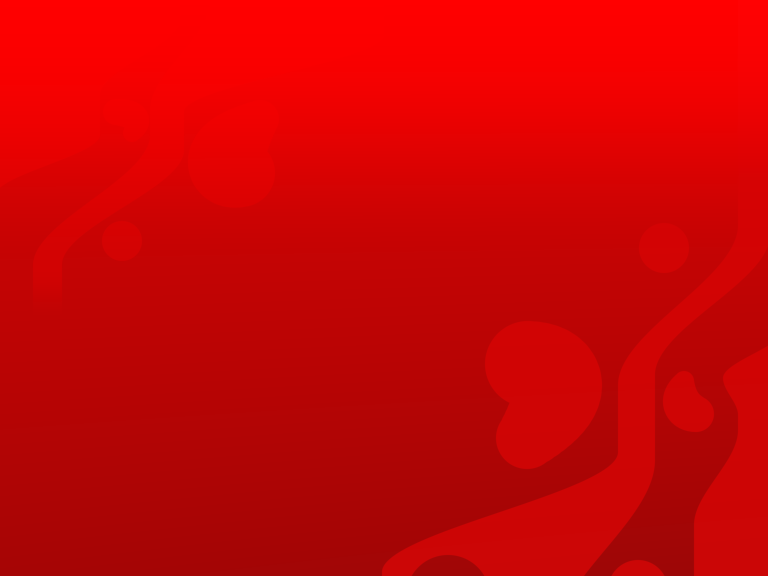
Give the GLSL for this background, as a WebGL 1 fragment shader.

```glsl
precision highp float;
uniform vec2 u_resolution;

#define GRID vec2(768.0, 576.0)
#define TOP_RED 1.0
#define KNEE_DROP 0.13
#define LINEAR_DROP 0.22
#define CORNER_SHADE 0.04
#define LOWER_TINT vec3(0.84, 0.01, 0.015)
#define LOWER_ALPHA 0.8
#define UPPER_TINT vec3(1.0, 0.0, 0.0)
#define UPPER_ALPHA 0.24
#define FLAT vec3(0.0, 1.0, 0.0)
#define BEAN_STEPS 20

// Smooth ramp that also accepts a descending range
float ease(float from, float to, float x) {
    float t = clamp((x - from) / (to - from), 0.0, 1.0);
    return t * t * (3.0 - 2.0 * t);
}

// Each bend holds its start, its end and its sideways shift
float bend(vec3 b, float y) {
    return b.z * ease(b.x, b.y, y);
}

float wave(float y, float x, vec3 a, vec3 b, vec3 c) {
    return x + bend(a, y) + bend(b, y) + bend(c, y);
}

// Signed distance to a wavy edge, positive on its right
float edge(vec2 p, float x, vec3 a, vec3 b, vec3 c) {
    float here = wave(p.y, x, a, b, c);
    float slope = wave(p.y + 0.5, x, a, b, c) - wave(p.y - 0.5, x, a, b, c);
    return (p.x - here) / sqrt(1.0 + slope * slope);
}

float disc(vec2 p, vec3 circle) {
    return length(p - circle.xy) - circle.z;
}

// Discs swept along a quadratic curve; z is the radius
float bean(vec2 p, vec3 head, vec3 control, vec3 tail) {
    float d = 1000.0;
    for (int i = 0; i <= BEAN_STEPS; i++) {
        float t = float(i) / float(BEAN_STEPS);
        vec3 circle = mix(mix(head, control, t), mix(control, tail, t), t);
        d = min(d, disc(p, circle));
    }
    return d;
}

vec3 backdrop(vec2 uv) {
    float red = TOP_RED - KNEE_DROP * ease(0.08, 0.46, uv.y)
        - LINEAR_DROP * uv.y - CORNER_SHADE * uv.x * uv.y * uv.y;
    return vec3(red, vec2(0.06 * (1.0 - red)));
}

float lowerShapes(vec2 p) {
    // Ribbon with a round bite at its foot
    float left = edge(p, 738.0, vec3(225.0, 385.0, -120.0),
        vec3(452.0, 572.0, -236.0), FLAT);
    float right = edge(p, 770.0, vec3(235.0, 375.0, -115.0),
        vec3(460.0, 640.0, -100.0), FLAT);
    float d = max(max(-left, right), -disc(p, vec3(448.0, 597.0, 42.0)));
    // Side mass, beans and bubbles
    d = min(d, -edge(p, 783.0, vec3(330.0, 378.0, -60.0),
        vec3(378.0, 415.0, 15.0), vec3(430.0, 525.0, -44.0)));
    d = min(d, bean(p, vec3(528.0, 364.0, 43.0),
        vec3(586.0, 376.0, 53.0), vec3(527.0, 438.0, 31.0)));
    d = min(d, bean(p, vec3(684.0, 381.0, 10.0),
        vec3(674.0, 408.0, 24.0), vec3(696.0, 414.0, 18.0)));
    d = min(d, disc(p, vec3(664.0, 248.0, 25.0)));
    return min(d, disc(p, vec3(638.0, 590.0, 30.0)));
}

float upperShapes(vec2 p) {
    // Ribbon
    float left = edge(p, 33.0, vec3(265.0, 135.0, 117.0),
        vec3(110.0, 0.0, 60.0), FLAT);
    float right = edge(p, 62.0, vec3(265.0, 150.0, 122.0),
        vec3(112.0, 35.0, 200.0), FLAT);
    float d = max(-left, right);
    // Side mass, beans and bubble
    d = min(d, edge(p, -4.0, vec3(195.0, 135.0, 104.0),
        vec3(95.0, 20.0, 80.0), FLAT));
    d = min(d, bean(p, vec3(260.0, 119.0, 19.0),
        vec3(205.0, 166.0, 49.0), vec3(241.0, 173.0, 34.0)));
    d = min(d, bean(p, vec3(132.0, 133.0, 9.0),
        vec3(146.0, 114.0, 16.0), vec3(116.0, 112.0, 13.0)));
    return min(d, disc(p, vec3(122.0, 241.0, 20.0)));
}

void main() {
    vec2 uv = gl_FragCoord.xy / u_resolution;
    uv.y = 1.0 - uv.y;
    vec2 p = uv * GRID;
    float soft = 0.75 * GRID.y / u_resolution.y;

    vec3 color = backdrop(uv);
    float upper = ease(soft, -soft, upperShapes(p)) * ease(320.0, 270.0, p.y);
    float lower = ease(soft, -soft, lowerShapes(p));
    color = mix(color, UPPER_TINT, UPPER_ALPHA * upper);
    // The tint only brightens, so shapes melt into the glow above
    color = mix(color, max(color, LOWER_TINT), LOWER_ALPHA * lower);
    gl_FragColor = vec4(color, 1.0);
}
```
